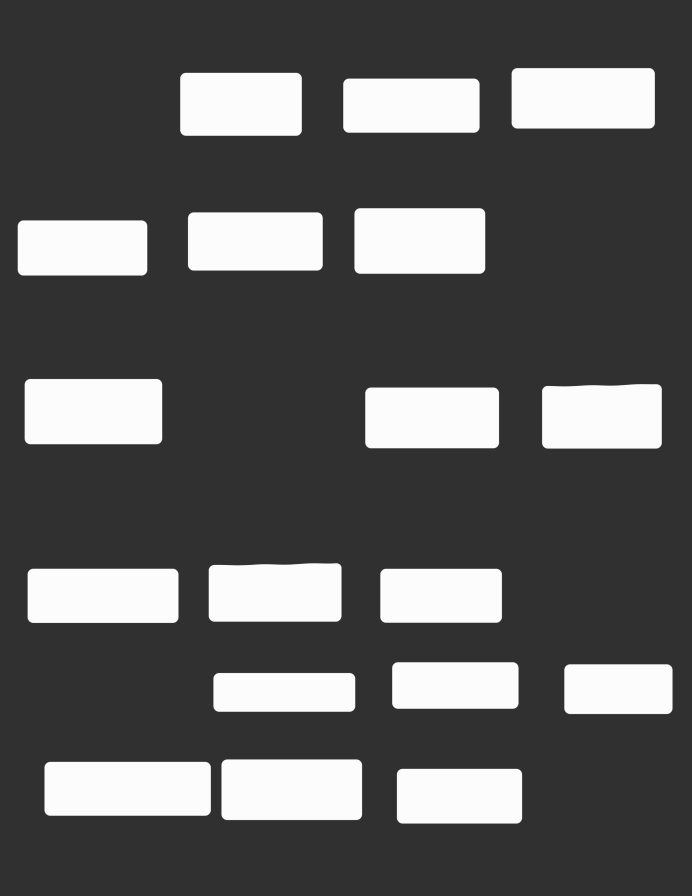
Write a WebGL 1 fragment shader that draws this pattern.

```glsl
precision highp float;
// Scattered white rounded cards in loose rows on a dark grey sheet.
uniform vec2 u_resolution;

const float ROWS = 6.0;
const float COLUMNS = 4.0;
const vec3 SHEET = vec3(0.19);
const vec3 CARD = vec3(0.99);

// Layered sines: irregular value in -1..1 for each grid cell (column, row)
float jitter(vec2 cell, float phase) {
  return 0.6 * sin(dot(cell, vec2(2.1, 3.7)) + phase)
       + 0.4 * sin(dot(cell, vec2(5.3, -1.9)) + 2.0 * phase);
}

float bell(float x) {
  return exp(-x * x);
}

// Each row leaves one column free
float emptyColumn(float row) {
  return mix(mod(0.5 * row, 2.0), 3.0, mod(row, 2.0));
}

// Rows drift to the right and crowd together near the bottom
vec2 cardCentre(vec2 cell) {
  float x = 0.0807 + 0.1888 * cell.x + 0.0117 * cell.y;
  float y = 0.1146 + 0.1529 * cell.y + 0.0885 * bell(0.83 * (cell.y - 3.0));
  return vec2(x, y) + vec2(0.005, 0.006) * vec2(jitter(cell, 1.7), jitter(cell, 4.1));
}

// Widths shear across the grid; the fifth row is the flattest
vec2 cardHalfSize(vec2 cell) {
  float w = 0.0794 - 0.0039 * cell.x + 0.003 * (cell.x - 1.5) * (2.5 - cell.y);
  float h = 0.0341 - 0.0085 * bell(cell.y - 4.0);
  return vec2(w, h) + vec2(0.004) * vec2(jitter(cell, 2.9), jitter(cell, 0.3));
}

float roundedBox(vec2 p, vec2 halfSize, float radius) {
  vec2 q = abs(p) - halfSize + radius;
  return length(max(q, 0.0)) + min(max(q.x, q.y), 0.0) - radius;
}

// Lowers the top edge of a few cards with a slight uneven slope
vec2 unevenTop(vec2 p, vec2 halfSize, float amount) {
  float slope = clamp(0.5 - 0.5 * p.x / halfSize.x, 0.0, 1.0);
  float sag = 0.004 * sqrt(slope) + 0.0005 * sin(120.0 * p.x);
  return p - vec2(0.0, amount * sag * clamp(-p.y / halfSize.y, 0.0, 1.0));
}

float cardDistance(vec2 p, vec2 cell, float sheetWidth) {
  vec2 centre = cardCentre(cell);
  vec2 halfSize = cardHalfSize(cell);
  float room = min(centre.x, sheetWidth - centre.x) - 0.014;
  halfSize.x = min(halfSize.x, room);
  float flaw = step(0.8, jitter(cell, 0.94));
  return roundedBox(unevenTop(p - centre, halfSize, flaw), halfSize, 0.0065);
}

void main() {
  // Unit is the canvas height, with y running down from the top
  vec2 p = gl_FragCoord.xy / u_resolution.y;
  p.y = 1.0 - p.y;
  float sheetWidth = u_resolution.x / u_resolution.y;

  float d = 1.0;
  for (float row = 0.0; row < ROWS; row++) {
    for (float column = 0.0; column < COLUMNS; column++) {
      if (abs(column - emptyColumn(row)) > 0.5) {
        d = min(d, cardDistance(p, vec2(column, row), sheetWidth));
      }
    }
  }

  // Edge softened over about one pixel
  float edge = 0.7 / u_resolution.y;
  float cover = 1.0 - smoothstep(-edge, edge, d);
  gl_FragColor = vec4(mix(SHEET, CARD, cover), 1.0);
}
```
